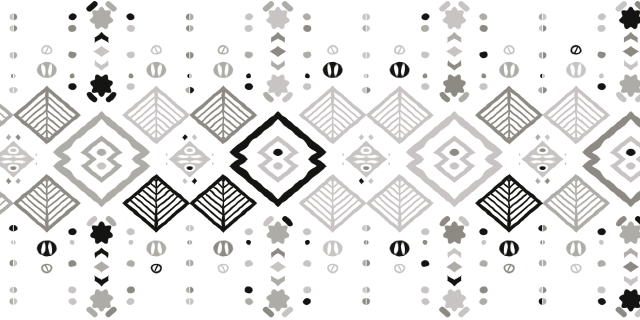
Reproduce this pattern procedurally as a Shadertoy shader.

```glsl
// A mirrored folk-weave band: notched diamonds, leaf-veined diamonds and columns
// of small beads and blossoms. The plane is folded about the band axis and each
// column, shapes are distance functions, and every fold keeps its own shade.

#define HEIGHT 384.0      // design units over the canvas height
#define PITCH 211.7       // distance between large diamonds
#define FIRST 16.0        // left edge of the first repeat
#define AXIS 193.0        // height of the mirror line
#define WOBBLE 1.1        // hand-cut edge displacement
#define VEIN_STEP 8.2     // spacing of the leaf veins
#define VEIN_GAP 2.7      // half width of the gaps between veins
#define PAPER 4

const vec3 SHADES[5] = vec3[5](vec3(.08, .08, .07), vec3(.55, .54, .51),
    vec3(.68, .675, .655), vec3(.78, .77, .765), vec3(1.0));

// Shades of the half repeats, upper row then lower row
const int LEAF_SHADE[16] = int[16](1, 3, 1, 3, 3, 1, 3, 2,  1, 0, 0, 3, 3, 0, 2, 2);
const int OVAL_SHADE[16] = int[16](2, 2, 2, 0, 0, 2, 3, 2,  0, 2, 1, 3, 0, 0, 2, 2);
// Shades of the blossoms: upper inner, upper outer, lower inner, lower outer
const int BLOSSOM_SHADE[16] = int[16](0, 3, 1, 2,  2, 3, 3, 0,  0, 2, 1, 2,  2, 2, 3, 0);
const int FRAME_SHADE[4] = int[4](2, 0, 3, 1);
const float BEAD_HEIGHT[5] = float[5](171.0, 157.0, 125.0, 100.0, 87.0);

vec3 color;
float pixel;

float hash(vec3 p) {
    p = fract(p * vec3(.1031, .1030, .0973));
    p += dot(p, p.yzx + 33.33);
    return fract((p.x + p.y) * p.z);
}

float noise(vec2 p) {
    vec2 i = floor(p), f = fract(p);
    f = f * f * (3.0 - 2.0 * f);
    return mix(mix(hash(vec3(i, 7)), hash(vec3(i + vec2(1, 0), 7)), f.x),
               mix(hash(vec3(i + vec2(0, 1), 7)), hash(vec3(i + 1.0, 7)), f.x), f.y) - .5;
}

int randomShade(float column, float row, float kind) {
    float r = hash(vec3(column + 11.0, row + 3.0, kind + 5.0) * 7.31);
    return r < .2 ? 0 : r < .4 ? 1 : r < .65 ? 2 : 3;
}

float diamond(vec2 p, vec2 r) {
    return (abs(p.x) / r.x + abs(p.y) / r.y - 1.0) * r.x * r.y / length(r);
}

float ellipse(vec2 p, vec2 r) { return (length(p / r) - 1.0) * min(r.x, r.y); }

float capsule(vec2 p, vec2 a, vec2 b, float r) {
    vec2 ab = b - a;
    return length(p - a - ab * clamp(dot(p - a, ab) / dot(ab, ab), 0.0, 1.0)) - r;
}

void ink(float d, int shade) {
    color = mix(color, SHADES[shade], smoothstep(.7, -.7, d / pixel));
}

void mainImage(out vec4 fragColor, in vec2 fragCoord) {
    pixel = HEIGHT / iResolution.y;
    color = SHADES[PAPER];
    vec2 p = fragCoord * pixel - vec2(FIRST, AXIS);

    // Fold about the axis and the column; keep which fold we are in
    float halfPitch = .5 * PITCH;
    float side = floor(p.x / halfPitch), cell = floor(side * .5);
    float middle = floor((side + 1.0) * .5), lower = step(p.y, 0.0);
    int column = int(cell) & 3, slot = (int(side) & 7) + 8 * int(lower);
    vec2 q = vec2(abs(mod(p.x, PITCH) - halfPitch), abs(p.y));
    vec2 s = q + WOBBLE * vec2(noise(q * .21), noise(q * .21 + 40.0));

    // Notched frame around a figure of two joined diamonds
    float rough = 2.4 * noise(q * .13 + 9.0);
    vec2 f = s - vec2(0, 8.5);
    ink(max(diamond(f, vec2(58.5, 49)), -diamond(f, vec2(45.5, 38.5)) - rough), FRAME_SHADE[column]);
    ink(max(diamond(f, vec2(25, 20)), -diamond(f, vec2(16.5, 13))), column == 0 ? 2 : 3);
    ink(ellipse(f, vec2(6, 4.2)), lower > .5 ? 3 : column == 0 ? 2 : column == 2 ? 1 : 0);

    // Leaf diamond: veins bend away from the axis along a tapering spine
    vec2 leaf = vec2(abs(s.x - 65.7), s.y - 53.0);
    float chevron = leaf.y + leaf.x * .854;
    float gap = (abs(mod(chevron + 2.0, VEIN_STEP) - .5 * VEIN_STEP) - VEIN_GAP) * .76;
    gap = max(gap, diamond(leaf, vec2(34.5, 29.5)));
    gap = max(gap, 1.0 + .04 * max(leaf.y, 0.0) - leaf.x);
    ink(max(diamond(leaf, vec2(41, 35)), -gap), LEAF_SHADE[slot]);

    // Slotted ovals and barred rings above the leaves
    vec2 oval = vec2(s.x - 65.7, s.y - 107.0), ring = oval - vec2(0, 24);
    float slit = ellipse(vec2(abs(oval.x) - 4.2 - .1 * oval.y, oval.y), vec2(2.3, 7));
    ink(max(ellipse(oval, vec2(12, 9.5)), -slit), OVAL_SHADE[slot]);
    float rim = abs(ellipse(ring, vec2(5.6, 5))) - .9;
    ink(min(rim, capsule(ring, vec2(-2, 4), vec2(2, -4), .9)), randomShade(side, lower, 1.0));

    // Column of lozenge, chevrons, blossoms and petals
    float outer = step(129.0, q.y);
    vec2 c = vec2(s.x, abs(s.y - 129.0));
    ink(diamond(c, vec2(10, 6.5)), randomShade(cell, lower, 2.0));
    ink(max((abs(c.y + .7 * c.x - 19.5) - 3.2) * .82, c.x - 8.0), randomShade(cell, lower * 2.0 + outer, 3.0));
    vec2 b = c - vec2(0, 40);
    float lobes = 12.2 + 1.8 * cos(7.0 * atan(b.x, b.y));
    ink((length(b) - lobes) * .75, BLOSSOM_SHADE[column + 4 * int(outer) + 8 * int(lower)]);
    ink(capsule(c, vec2(8.5, 57), vec2(14.5, 51.5), 3.4), randomShade(side, lower * 2.0 + outer, 4.0));

    // Beads beside the columns, and split beads on the fold between repeats
    for (int i = 0; i < 5; i++) {
        float row = float(i) + 5.0 * lower;
        vec2 size = i == 3 ? vec2(3, 2.9) : vec2(4.8, 4);
        ink(ellipse(s - vec2(35, BEAD_HEIGHT[i]), size), randomShade(side, row, 5.0));
        float bead = ellipse(s - vec2(halfPitch, BEAD_HEIGHT[i] - (i == 4 ? 4.0 : 0.0)), size);
        ink(max(bead, q.x - halfPitch + .5), randomShade(side, row, 6.0));
    }

    // Small carved diamond between the frames, with ticks around it
    vec2 m = vec2(halfPitch - s.x, s.y);
    ink(diamond(m, vec2(25, 22)), 3);
    ink(ellipse(m - vec2(0, 10.5), vec2(6.5, 4.6)), PAPER);
    ink(ellipse(m - vec2(7.5, 3.2), vec2(6.5, 1.7)), PAPER);
    ink(ellipse(m - vec2(0, 10.5), vec2(3.4, 2.4)), randomShade(middle, lower, 7.0));
    ink(diamond(m - vec2(5.5, 26.5), vec2(3, 3.4)), randomShade(side, lower, 8.0));
    ink(ellipse(m - vec2(28, 5), vec2(.9, 1.4)), 3);

    fragColor = vec4(color, 1.0);
}
```
